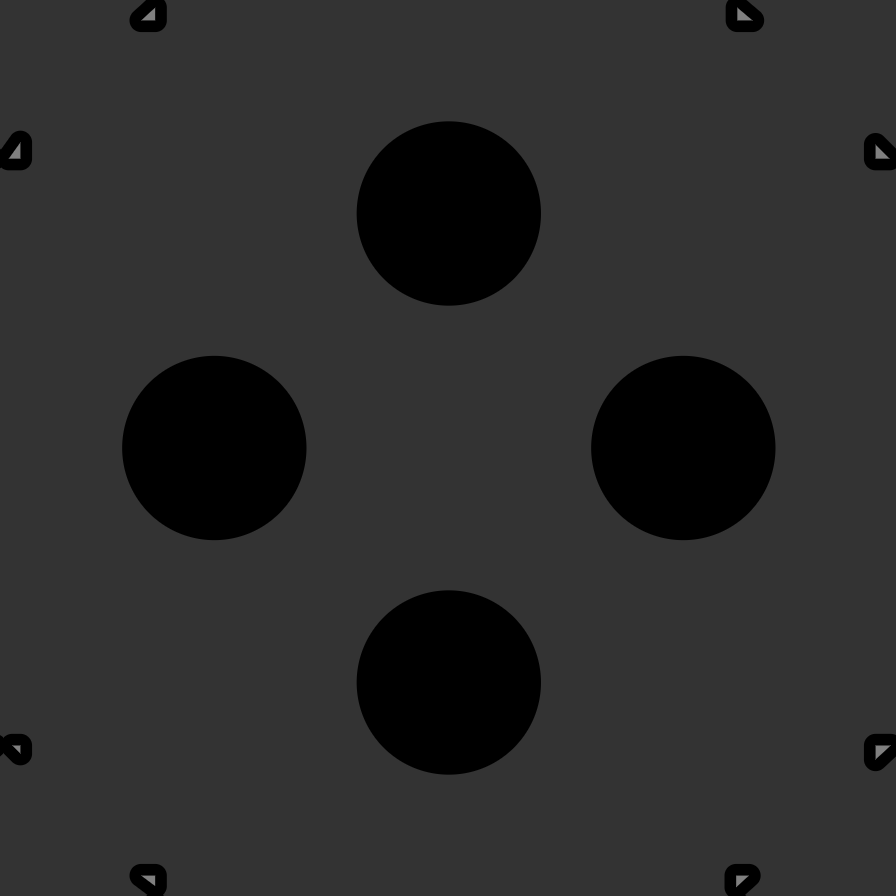
Write a three.js fragment shader that draws this pattern.

```glsl
// Four black discs around the centre of a dark grey tile, with small outlined triangles near its edges.
varying vec2 vUv;

const vec3 GROUND = vec3(0.2);
const vec3 INK = vec3(0.0);
const vec3 TRIANGLE_FILL = vec3(0.5);

// Lengths are in 1/768 of the canvas.
const float TILE = 768.0;
const vec2 RING_CENTRE = vec2(384.7, 384.0);
const float RING_RADIUS = 201.0;
const float DISC_RADIUS = 79.0;
const float OUTLINE = 10.0;
const float CORNER_OUT = 366.5; // right-angled corner, from the centre towards an edge

// Per quadrant: lower left, lower right, upper left, upper right.
const vec4 CAP_ALONG = vec4(251.0, 247.0, 251.0, 248.0);
const vec4 CAP_LEG_X = vec4(12.0, 11.0, 12.0, 13.0);
const vec4 CAP_LEG_Y = vec4(9.0, 10.0, 11.0, 11.0);
const vec4 SIDE_ALONG = vec4(255.0, 255.0, 248.0, 248.0);
const vec4 SIDE_LEG_X = vec4(7.0, 13.0, 10.0, 12.0);
const vec4 SIDE_LEG_Y = vec4(7.0, 12.0, 14.0, 12.0);

float segmentDistance(vec2 p, vec2 a, vec2 b) {
  vec2 ab = b - a;
  return length(p - a - ab * clamp(dot(p - a, ab) / dot(ab, ab), 0.0, 1.0));
}

// Signed distance to a triangle with its right angle at the origin.
float rightTriangle(vec2 p, vec2 legs) {
  vec2 a = vec2(legs.x, 0.0);
  vec2 b = vec2(0.0, legs.y);
  float d = min(segmentDistance(p, a, b),
                min(segmentDistance(p, vec2(0.0), a), segmentDistance(p, vec2(0.0), b)));
  bool inside = min(p.x, p.y) > 0.0 && dot(p, 1.0 / legs) < 1.0;
  return inside ? -d : d;
}

// Triangle in one quadrant, its legs pointing outwards, wrapped at the tile edges.
float marker(vec2 p, vec2 quadrant, vec2 corner, vec2 legs) {
  vec2 offset = mod(p - quadrant * corner + 0.5 * TILE, TILE) - 0.5 * TILE;
  return rightTriangle(offset * quadrant, legs);
}

float coverage(float d, float pixel) {
  return clamp(0.5 - d / pixel, 0.0, 1.0);
}

void main() {
  vec2 p = vUv * TILE;
  vec2 centred = p - 0.5 * TILE;
  float pixel = max(fwidth(p.x), 0.0001);
  float discs = TILE;
  float triangles = TILE;

  for (int i = 0; i < 4; i++) {
    float k = float(i);

    // Discs at quarter turns
    float angle = k * 1.570796;
    vec2 centre = RING_CENTRE + RING_RADIUS * vec2(cos(angle), sin(angle));
    discs = min(discs, length(p - centre) - DISC_RADIUS);

    // One triangle by the top or bottom edge, one by a side edge
    vec2 quadrant = 2.0 * vec2(mod(k, 2.0), floor(k / 2.0)) - 1.0;
    float cap = marker(centred, quadrant, vec2(CAP_ALONG[i], CORNER_OUT),
                       vec2(CAP_LEG_X[i], CAP_LEG_Y[i]));
    float side = marker(centred, quadrant, vec2(CORNER_OUT, SIDE_ALONG[i]),
                        vec2(SIDE_LEG_X[i], SIDE_LEG_Y[i]));
    triangles = min(triangles, min(cap, side));
  }

  float ink = min(discs, triangles - OUTLINE);
  vec3 colour = mix(GROUND, INK, coverage(ink, pixel));
  colour = mix(colour, TRIANGLE_FILL, coverage(triangles, pixel));
  gl_FragColor = vec4(colour, 1.0);
}
```
